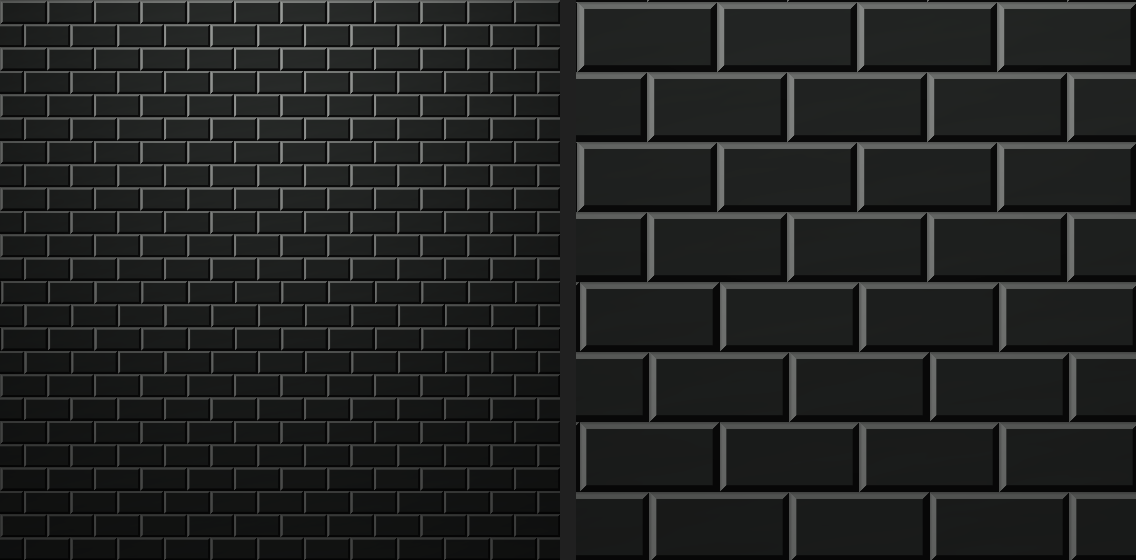
Left: the whole. Right: its middle third, enlarged.
A Shadertoy shader for this pattern:

```glsl
// Dark bevelled brick wall in running bond, lit softly from the top centre.

const float ROWS = 24.0;
const float BRICK_ASPECT = 2.0;                // brick width in row heights
const float BEVEL = 0.098;                     // bevel width in row heights
const vec2 WALL_SHIFT = vec2(0.02, 0.03);

const vec3 FACE_COLOR = vec3(0.158, 0.168, 0.162);
const vec3 LEFT_EDGE_COLOR = vec3(0.60, 0.61, 0.60);
const vec3 TOP_EDGE_COLOR = vec3(0.49, 0.50, 0.49);
const vec3 SHADOW_COLOR = vec3(0.045);

float hash(vec2 cell) {
    return fract(sin(dot(cell, vec2(127.1, 311.7))) * 4375.85);
}

// Fine, mostly horizontal brushed grain from layered sines, about -1 to 1.
float brushedGrain(vec2 p, float phase) {
    float sum = 0.0;
    float weight = 0.5;
    vec2 frequency = vec2(1.7, 9.0);
    for (int i = 0; i < 3; i++) {
        sum += weight * sin(dot(p, frequency) + phase + sin(p.x * frequency.x));
        frequency *= 1.9;
        weight *= 0.5;
    }
    return sum;
}

// Brightness of the wall under a lamp at the top centre.
float lampLight(vec2 uv) {
    vec2 offset = vec2(uv.x - 0.5, (1.0 - uv.y) * 0.85);
    return mix(0.30, 1.0, exp(-2.5 * dot(offset, offset)));
}

// Smooth step from 0 to 1 where signedDistance passes zero.
float edgeMask(float signedDistance, float blur) {
    return smoothstep(-blur, blur, signedDistance);
}

// Mitred bevel: bright left and top edges, dark right and bottom edges.
vec3 bevelBrick(vec2 local, vec2 size, vec3 face, float blur) {
    vec2 nearEdge = local;                     // distances to left and top
    vec2 farEdge = size - local;               // distances to right and bottom
    float lit = min(nearEdge.x, nearEdge.y);
    float shaded = min(farEdge.x, farEdge.y);

    vec3 litColor = mix(LEFT_EDGE_COLOR, TOP_EDGE_COLOR,
                        edgeMask(nearEdge.x - nearEdge.y, blur));
    litColor *= mix(0.8, 1.0, smoothstep(0.0, BEVEL * 0.5, lit));
    vec3 bevelColor = mix(litColor, SHADOW_COLOR, edgeMask(lit - shaded, blur));
    return mix(bevelColor, face, edgeMask(min(lit, shaded) - BEVEL, blur));
}

void mainImage(out vec4 fragColor, in vec2 fragCoord) {
    vec2 uv = fragCoord / iResolution.xy;
    float blur = 0.6 * ROWS / iResolution.y;

    // Wall space: one unit per row, counted downward from the top.
    vec2 wall = vec2(uv.x, 1.0 - uv.y) * ROWS - WALL_SHIFT;
    wall.y = max(wall.y, 0.0);
    float row = floor(wall.y);

    // Odd rows move by half a brick; a middle band sits slightly to the right.
    float middleBand = step(12.0, row) * step(row, 15.0);
    wall.x -= mod(row, 2.0) * 0.5 * BRICK_ASPECT + middleBand * 0.03;

    vec2 size = vec2(BRICK_ASPECT, 1.0);
    vec2 cell = floor(wall / size);
    vec2 local = wall - cell * size;

    // Small tone changes between bricks and a faint grain on each face.
    float tone = hash(cell);
    float grain = brushedGrain(local, tone * 6.28);
    float slope = 0.05 * (local.y - 0.5);
    vec3 face = FACE_COLOR * (0.98 + 0.05 * (tone - 0.5) + 0.02 * grain + slope);

    vec3 color = bevelBrick(local, size, face, blur) * lampLight(uv);
    fragColor = vec4(color, 1.0);
}
```
